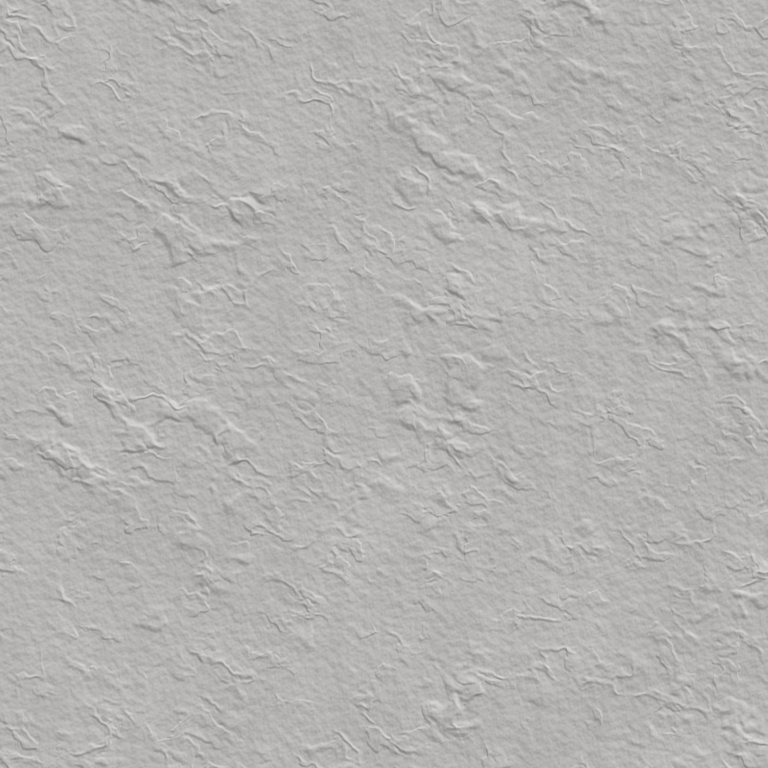
This texture is drawn by a Shadertoy shader. Its source:

```glsl
// Rough grey plaster wall with thin broken creases and chipped lumps, lit from above.

const vec3 PLASTER_TINT = vec3(1.0, 0.995, 0.987);
const float BASE_TONE = 0.71;
const vec2 LIGHT_DIR = vec2(0.42, 0.91);
const vec2 GRAIN_AXIS = vec2(0.9, -0.44); // creases lean down to the right

float hash(vec2 cell) {
    return fract(sin(dot(cell, vec2(127.1, 311.7))) * 43758.5);
}

float cornerSlope(vec2 cell, vec2 offset) {
    float angle = 6.2832 * hash(cell);
    return dot(vec2(cos(angle), sin(angle)), offset);
}

// Signed gradient noise
float noise(vec2 p) {
    vec2 cell = floor(p);
    vec2 f = p - cell;
    vec2 s = f * f * f * (f * (f * 6.0 - 15.0) + 10.0);
    vec2 x = vec2(1.0, 0.0);
    float low = mix(cornerSlope(cell, f), cornerSlope(cell + x.xy, f - x.xy), s.x);
    float high = mix(cornerSlope(cell + x.yx, f - x.yx), cornerSlope(cell + x.xx, f - x.xx), s.x);
    return mix(low, high, s.y);
}

float fbm(vec2 p, int octaves) {
    float sum = 0.0;
    float amplitude = 0.5;
    for (int i = 0; i < octaves; i++) {
        sum += amplitude * noise(p);
        p = mat2(1.6, 1.2, -1.2, 1.6) * p + 7.3;
        amplitude *= 0.5;
    }
    return sum;
}

// Thin raised line along the zero contour of a noise field
float crease(vec2 p, float width) {
    return 1.0 - smoothstep(0.0, width, abs(fbm(p, 4)));
}

// Flake with one sharp edge that fades away on the other side
float flake(vec2 p, float edge, float fade) {
    float n = fbm(p, 4);
    return smoothstep(0.0, edge, n) * (1.0 - smoothstep(edge, fade, n));
}

float patches(vec2 p, float low, float high) {
    return smoothstep(low, high, fbm(p, 3));
}

float plasterHeight(vec2 p) {
    // Jagged coordinates along the trowel direction
    vec2 warp = vec2(fbm(p * 22.0 + 3.1, 3), fbm(p * 22.0 + 41.7, 3));
    vec2 w = p + 0.022 * warp;
    vec2 q = vec2(dot(w, GRAIN_AXIS), dot(w, vec2(-GRAIN_AXIS.y, GRAIN_AXIS.x)));

    // Long creases, broken into short runs
    float runs = patches(p * 12.0 + 19.0, -0.02, 0.16);
    float height = 0.8 * runs * crease(q * vec2(8.0, 13.0) + 5.0, 0.06);

    // Short flakes with a sharp edge
    float flakeRuns = patches(p * 13.0 + 63.0, -0.1, 0.16);
    height += 0.75 * flakeRuns * flake(q * vec2(17.0, 28.0) + 27.0, 0.08, 0.3);

    // Clusters of chipped lumps
    float clusters = patches(p * 6.0 + 88.0, 0.0, 0.18);
    height += 1.7 * clusters * smoothstep(0.0, 0.22, fbm(q * vec2(17.0, 24.0) + 52.0, 3));

    // Uneven coat and sandy grain
    height += 0.9 * fbm(q * vec2(32.0, 46.0) + 9.0, 2);
    height += 0.95 * fbm(p * 104.0 + 11.0, 3);
    return height;
}

// Slope towards the light: positive faces it, negative lies in shade
float relief(vec2 p, float reach) {
    vec2 stepToLight = LIGHT_DIR * reach;
    return plasterHeight(p - stepToLight) - plasterHeight(p + stepToLight);
}

float shade(float slope) {
    float gain = slope > 0.0 ? 0.14 : 0.18;
    float limit = slope > 0.0 ? 0.17 : 0.25;
    return limit * tanh(slope * gain / limit);
}

void mainImage(out vec4 fragColor, in vec2 fragCoord) {
    vec2 p = fragCoord / iResolution.y;

    float tone = BASE_TONE + shade(relief(p, 0.0015));

    // Faint stains and vertical trowel streaks
    tone += 0.05 * fbm(p * 5.0 + 70.0, 4);
    tone += 0.018 * noise(p * vec2(42.0, 9.0) + 15.0);

    fragColor = vec4(clamp(tone * PLASTER_TINT, 0.0, 1.0), 1.0);
}
```
